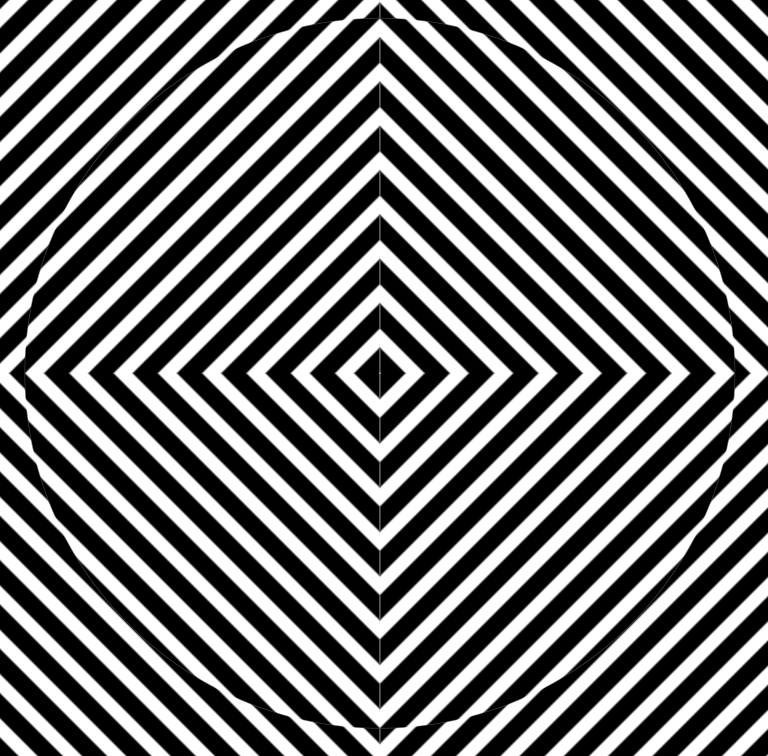
Give the GLSL for this pattern, as a WebGL 2 fragment shader.

```glsl
#version 300 es
precision highp float;
// Nested black and white diamonds, ruled by repeating the L1 distance.
// A disc holds one phase of the stripes and the surround another;
// a fine vertical seam and a faint rim trace where the parts meet.

#define CENTER vec2(0.4946, 0.5063)
#define PERIOD 0.0586
#define BAND_MID 0.795
#define BAND_HALF 0.215
#define OUTER_SHIFT 0.215
#define DISC_RADIUS 0.4696
#define SOFTNESS 0.0027
#define SEAM_HALF 0.0010
#define SEAM_TONE 0.36
#define RIM_TONE 0.20

uniform vec2 u_resolution;
out vec4 fragColor;

// White bands repeated along the distance d, with smooth edges.
float stripes(float d, float shift, float soft) {
  float phase = d / PERIOD + shift;
  float offset = abs(fract(phase - BAND_MID + 0.5) - 0.5);
  float edge = (offset - BAND_HALF) * PERIOD;
  return 1.0 - smoothstep(-soft, soft, edge);
}

// Coverage of a thin line at distance d from its axis.
float hairline(float d, float halfWidth, float pixel) {
  return 1.0 - smoothstep(halfWidth - 0.5 * pixel, halfWidth + 0.5 * pixel, abs(d));
}

void main() {
  float pixel = 1.0 / u_resolution.y;
  vec2 p = (gl_FragCoord.xy - CENTER * u_resolution) * pixel;
  float diamond = abs(p.x) + abs(p.y);
  float soft = max(SOFTNESS, pixel);

  // Disc and surround
  float rim = length(p) - DISC_RADIUS;
  float inner = stripes(diamond, 0.0, soft);
  float outer = stripes(diamond, OUTER_SHIFT, soft);
  float tone = mix(inner, outer, smoothstep(-pixel, pixel, rim));

  // Seam, rim and centre dot show only over the dark bands
  tone = max(tone, SEAM_TONE * hairline(p.x, SEAM_HALF, pixel));
  tone = max(tone, RIM_TONE * hairline(rim, 0.6 * SEAM_HALF, pixel));
  tone = max(tone, 0.55 * hairline(length(p), 1.5 * SEAM_HALF, pixel));

  fragColor = vec4(vec3(tone), 1.0);
}
```
